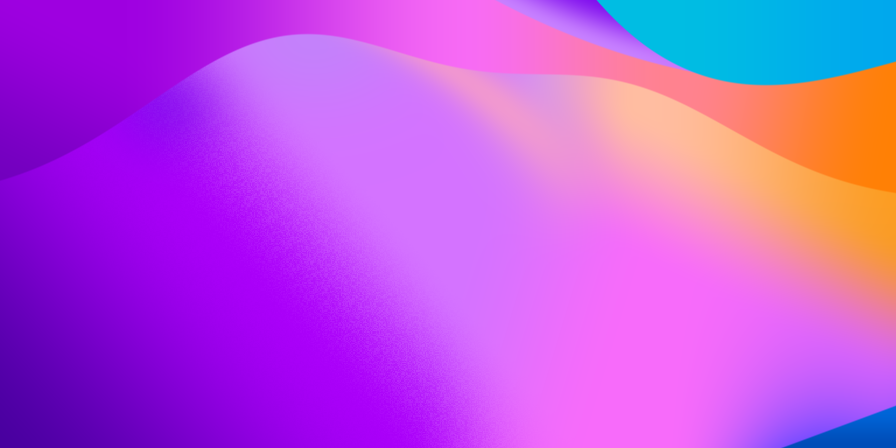
Write a Shadertoy shader that draws this background.

```glsl
// Soft overlapping silk waves: a violet-to-orange hill in front of a pink ribbon,
// with a cyan disc-like fold at the top right and a blue corner below.
// Each wave is a height curve y = f(x); its colour is built from layered gradients.

float bell(float d, float width) {
    return exp(-d * d / (width * width));
}

float hillHeight(float x) {
    return 0.55 + 0.365 * bell(x - 0.66, 0.46) + 0.238 * bell(x - 1.38, 0.39);
}

float ribbonHeight(float x) {
    float t = 1.5625 - x;
    return 0.836 + t * (0.19 + 0.37 * t);
}

float cyanHeight(float x) {
    float d = x - 1.71;
    return 0.81 + d * d * (0.93 - 1.05 * d);
}

float grain(vec2 cell) {
    return fract(sin(dot(cell, vec2(12.99, 78.23))) * 43758.5) - 0.5;
}

// Coverage above a curve, given the signed vertical distance to it
float above(float d) {
    float aa = 1.2 / iResolution.y;
    return smoothstep(-aa, aa, d);
}

vec3 ribbonColor(vec2 p) {
    vec3 col = mix(vec3(0.44, 0.0, 0.74), vec3(0.62, 0.0, 0.88),
                   smoothstep(0.55, 1.05, p.y + 0.5 * p.x));
    col = mix(col, vec3(0.97, 0.42, 0.96), smoothstep(0.25, 1.08, p.x));
    col = mix(col, vec3(1.0, 0.51, 0.56), smoothstep(1.02, 1.52, p.x));
    return mix(col, vec3(1.0, 0.5, 0.02), smoothstep(1.5, 2.0, p.x - 0.2 * (p.y - 0.7)));
}

// Lavender gap between the ribbon and the cyan fold
vec3 gapColor(vec2 p) {
    float lift = p.y - ribbonHeight(p.x);
    vec3 col = mix(vec3(0.78, 0.5, 1.0), vec3(0.5, 0.05, 0.93), smoothstep(0.0, 0.11, lift));
    return mix(col, vec3(0.8, 0.45, 0.98), smoothstep(1.4, 1.58, p.x));
}

vec3 hillColor(vec2 p) {
    // Diagonal sweep from indigo through violet to orchid, grainy where it turns
    float sweep = p.x + 0.86 * p.y;
    sweep += 0.07 * grain(floor(p * 384.0)) * bell(sweep - 1.0, 0.25);
    vec3 col = mix(vec3(0.27, 0.0, 0.61), vec3(0.67, 0.0, 0.98), smoothstep(-0.1, 0.95, sweep));
    col = mix(col, vec3(0.83, 0.45, 1.0), smoothstep(0.88, 1.32, sweep));
    col = mix(col, vec3(0.97, 0.42, 0.98), smoothstep(0.95, 1.4, p.x - 0.3 * (p.y - 0.2)));

    // Cool shadow on the left slope and pale light on the crest
    float slope = bell(p.x - 0.37, 0.14) * bell(p.y - 0.77, 0.12);
    col = mix(col, vec3(0.47, 0.02, 0.92), 0.65 * slope);
    float crest = bell(p.x - 0.7, 0.22) * bell(p.y - 0.92, 0.16);
    col = mix(col, vec3(0.75, 0.52, 0.98), 0.8 * crest);

    // Lavender dip beside a curved peach fold
    float dip = bell(p.x - 1.22, 0.12) * bell(p.y - 0.82, 0.17);
    col = mix(col, vec3(0.84, 0.58, 0.93), 0.9 * dip);
    float foldX = 1.27 - 2.2 * (p.y - 0.5) * (p.y - 0.5);
    float fold = bell(p.x - foldX, 0.09) * smoothstep(0.4, 0.78, p.y);
    col = mix(col, vec3(0.98, 0.63, 0.76), 0.75 * fold);

    // Warm light over the right shoulder
    float warmth = smoothstep(0.38, 0.72, p.y + 0.5 * (p.x - 1.5))
                 * smoothstep(1.15, 1.42, p.x);
    vec3 warm = mix(vec3(1.0, 0.74, 0.63), vec3(1.0, 0.62, 0.1), smoothstep(1.45, 2.05, p.x));
    col = mix(col, warm, warmth);

    // Cool reflection above the blue corner
    float rise = max(p.y - 0.37 * (p.x - 1.745), 0.0);
    float cool = exp(-7.0 * rise) * smoothstep(1.48, 1.78, p.x);
    cool *= 1.0 - 0.4 * smoothstep(1.8, 2.0, p.x);
    return mix(col, vec3(0.48, 0.3, 1.0), cool);
}

void mainImage(out vec4 fragColor, in vec2 fragCoord) {
    // x spans 0 to 2 and y spans 0 to 1
    vec2 p = fragCoord / iResolution.xy * vec2(2.0, 1.0);

    // Back layers
    vec3 col = ribbonColor(p);
    float gap = above(p.y - ribbonHeight(p.x)) * smoothstep(1.64, 1.54, p.x)
              * smoothstep(1.0, 1.1, p.x);
    col = mix(col, gapColor(p), gap);
    vec3 cyan = mix(vec3(0.0, 0.74, 0.89), vec3(0.0, 0.66, 0.93), smoothstep(1.5, 2.0, p.x));
    col = mix(col, cyan, above(p.y - cyanHeight(p.x)) * step(1.2, p.x));

    // Front hill and blue corner
    col = mix(col, hillColor(p), above(hillHeight(p.x) - p.y));
    vec3 blue = mix(vec3(0.0, 0.3, 0.72), vec3(0.0, 0.4, 0.85), smoothstep(0.0, 0.09, p.y));
    col = mix(col, blue, above(0.37 * (p.x - 1.745) - p.y));

    fragColor = vec4(col, 1.0);
}
```
